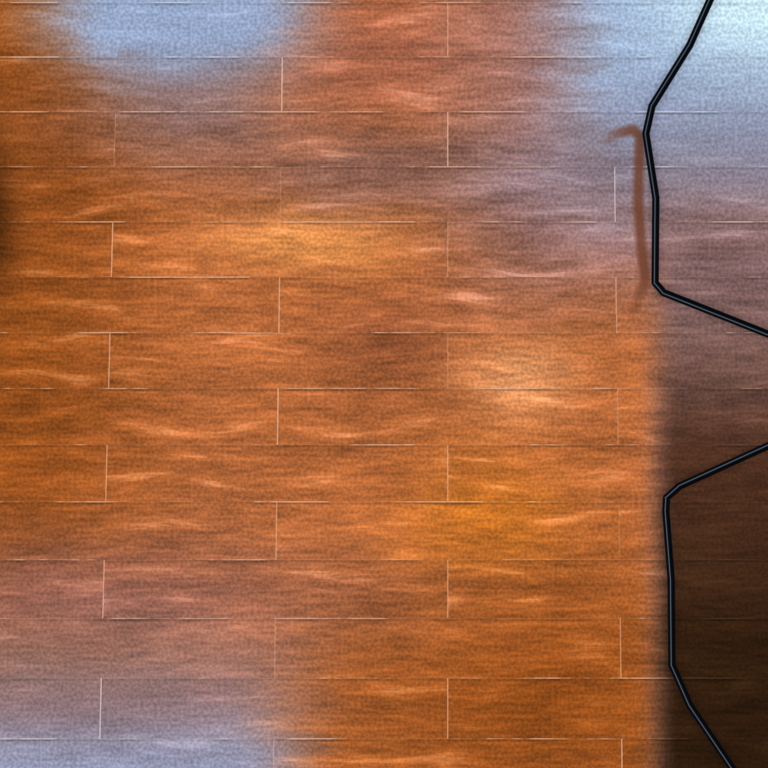
Write a WebGL 2 fragment shader that draws this texture.

```glsl
#version 300 es
precision highp float;
uniform vec2 u_resolution;
out vec4 fragColor;

const vec2 UPPER_ROD[8] = vec2[8](vec2(.929, 1.01), vec2(.898, .941), vec2(.849, .862), vec2(.841, .826),
  vec2(.854, .742), vec2(.853, .632), vec2(.864, .619), vec2(1.01, .561));
const vec2 LOWER_ROD[8] = vec2[8](vec2(1.01, .424), vec2(.885, .367), vec2(.868, .352), vec2(.867, .335),
  vec2(.874, .245), vec2(.875, .134), vec2(.898, .082), vec2(.96, -.01));
const vec2 ROD_SHADOW[8] = vec2[8](vec2(.78, .816), vec2(.805, .827), vec2(.825, .831), vec2(.833, .822),
  vec2(.831, .74), vec2(.835, .68), vec2(.84, .635), vec2(.82, .577));

float hash(vec2 p) {
  vec3 q = fract(p.xyx * vec3(.1031, .103, .0973));
  q += dot(q, q.yzx + 33.33);
  return fract((q.x + q.y) * q.z);
}
float corner(vec2 cell, vec2 offset) {
  float angle = 6.2832 * hash(cell);
  return dot(vec2(cos(angle), sin(angle)), offset);
}
float noise(vec2 p) {
  vec2 i = floor(p), f = fract(p), e = vec2(0, 1);
  vec2 w = f * f * f * (f * (f * 6. - 15.) + 10.);
  return mix(mix(corner(i, f), corner(i + e.yx, f - e.yx), w.x),
    mix(corner(i + e, f - e), corner(i + 1., f - 1.), w.x), w.y);
}
float fbm(vec2 p) {
  float sum = 0., amp = 1.;
  for (int i = 0; i < 4; i++, p = p * 2.03 + 17.3, amp *= .55) sum += amp * noise(p);
  return sum;
}
// Soft elliptical wash: area is centre and radius, tint is colour and strength
vec3 wash(vec3 col, vec2 p, vec4 area, vec4 tint) {
  vec2 d = (p - area.xy) / area.zw;
  return mix(col, tint.rgb, tint.a * exp(-dot(d, d)));
}
// Distance to a polyline, and signed side offset of its nearest segment
vec2 polyline(vec2 p, vec2 pts[8]) {
  vec2 best = vec2(9, 0);
  for (int i = 0; i < 7; i++) {
    vec2 a = p - pts[i], b = pts[i + 1] - pts[i];
    float d = length(a - b * clamp(dot(a, b) / dot(b, b), 0., 1.));
    if (d < best.x) best = vec2(d, (a.x * b.y - a.y * b.x) / length(b));
  }
  return best;
}
vec3 drawRod(vec3 col, vec2 p, vec2 pts[8], float px) {
  vec2 d = polyline(p, pts);
  float glint = (d.y - .001) / .0012;
  vec3 steel = mix(vec3(.03, .035, .05), vec3(.42, .5, .56), .6 * exp(-glint * glint));
  return mix(col * (1. - .2 * exp(-d.x * d.x * 12000.)), steel, 1. - smoothstep(-px, px, d.x - .0046));
}

void main() {
  vec2 p = gl_FragCoord.xy / u_resolution;
  float px = 1. / min(u_resolution.x, u_resolution.y);
  // Plank layout: rows widen towards the bottom
  float depth = 1. - p.y;
  depth -= .0025 * sin(6.2832 * depth);
  float row = (sqrt(.00483 + .00132 * (depth - .003)) - .0695) / .00066;
  float plankLength = .429 + .025 * depth;
  float along = (p.x - .583) / plankLength + .5 * mod(floor(row), 2.);
  vec2 plank = vec2(floor(along), floor(row));
  float tone = hash(plank + 40.);
  // Wood grain
  vec2 shift = vec2(tone * 31., plank.y * 7.);
  float bend = noise(p * vec2(7, 13) + shift);
  float grain = fbm(vec2(p.x * 6., p.y * 44. + bend * .8) + shift);
  float fibre = noise(p * vec2(28, 200) + shift);
  float cloud = fbm(p * vec2(5, 11) + 3.);
  vec2 q = p + vec2(.02, .01) * grain + .02 * cloud;
  // Wood colour, warm lights and muted patches
  vec3 col = mix(vec3(.6, .32, .12), vec3(.73, .42, .23), smoothstep(.02, .3, q.x));
  col = wash(col, q, vec4(.72, .08, .3, .2), vec4(.6, .31, .1, .9));
  col = wash(col, q, vec4(.07, .82, .14, .12), vec4(.58, .31, .13, .6));
  col = wash(col, q, vec4(.51, .56, .1, .07), vec4(.58, .33, .21, .7));
  col = wash(col, q, vec4(.5, .93, .2, .1), vec4(.65, .39, .3, .85));
  col = wash(col, q, vec4(.47, .77, .17, .055), vec4(.52, .38, .36, .75));
  col = wash(col, q, vec4(.25, .84, .15, .06), vec4(.57, .44, .43, .75));
  col = wash(col, q, vec4(.12, .22, .33, .08), vec4(.6, .4, .36, .85));
  col = wash(col, q, vec4(.4, .685, .11, .04), vec4(.9, .59, .32, .85));
  col = wash(col, q, vec4(.67, .505, .075, .05), vec4(.95, .64, .42, .85));
  col = wash(col, q, vec4(.64, .33, .1, .08), vec4(.8, .46, .13, .7));
  col = wash(col, p, vec4(-.01, .72, .03, .09), vec4(.2, .1, .03, .7));
  // Cool reflections
  col = mix(col, vec3(.62, .45, .43), .9 * smoothstep(.5, .72, q.x) * smoothstep(.53, .7, q.y));
  col = wash(col, q, vec4(.72, .77, .13, .07), vec4(.56, .47, .5, .8));
  float rightSky = smoothstep(.66, .83, q.x + .12 * (q.y - .85)) * smoothstep(.64, .83, q.y);
  col = mix(col, mix(vec3(.54, .53, .61), vec3(.6, .68, .81), smoothstep(.76, .95, p.y)), rightSky);
  col = wash(col, p, vec4(1, 1, .15, .09), vec4(.85, .97, 1, .9));
  vec2 leftArea = (q - vec2(.235, 1)) / vec2(.19, .15);
  float leftSky = smoothstep(.15, .8, exp(-dot(leftArea, leftArea)));
  col = mix(col, mix(vec3(.55, .52, .58), vec3(.6, .67, .8), smoothstep(.87, .96, p.y)), leftSky);
  float lowSky = (1. - smoothstep(.08, .24, q.y)) * (1. - smoothstep(.3, .46, q.x));
  col = mix(col, mix(vec3(.6, .63, .76), vec3(.56, .46, .48), smoothstep(0., .1, p.y)), .93 * lowSky);
  // Shade on the right
  float shade = smoothstep(.82, .89, p.x) * (1. - smoothstep(.64, .76, p.y));
  col = mix(col, vec3(.48, .38, .39), .85 * shade);
  float dark = smoothstep(.838, .885, p.x) * (1. - smoothstep(.38, .6, p.y));
  col = mix(col, mix(vec3(.2, .12, .06), vec3(.31, .19, .13), smoothstep(.1, .45, p.y)), dark);
  // Grain contrast fades under reflections
  float sheen = max(max(leftSky, rightSky), .6 * lowSky);
  float contrast = 1. - .7 * sheen;
  col *= 1. + contrast * (.2 * grain + .17 * fibre + .12 * cloud + .06 * (tone - .5)) + .19 * noise(p * 230.);
  col += .1 * contrast * (1. - .8 * dark) * smoothstep(.3, .8, grain);
  // Seams: broken pale line with a faint dark lip
  float rowGap = (row - round(row)) * (.0695 + .00066 * row);
  float joint = abs(along - round(along)) * plankLength;
  float wear = smoothstep(-.05, .35, noise(vec2(p.x * 11., round(row) * 5.3)) + .4 * noise(p * vec2(70, 9)));
  float seam = (1. - smoothstep(.0002, .0005 + px, abs(rowGap))) * (.06 + .6 * wear);
  float jointWear = hash(vec2(round(along), plank.y) + 9.);
  seam = max(seam, (1. - smoothstep(.0002, .0005 + px, joint)) * (.1 + .65 * jointWear));
  col *= 1. - (.08 + .14 * wear) * (1. - smoothstep(0., .003, abs(rowGap - .002)));
  col = mix(col, mix(vec3(.88, .7, .6), vec3(.8, .84, .9), sheen), seam * (1. - .85 * dark));
  // Bent rods and their shadow
  float shadow = 1. - smoothstep(.002, .011, polyline(p, ROD_SHADOW).x);
  shadow *= smoothstep(.57, .65, p.y) * smoothstep(.77, .825, p.x);
  col = mix(col, vec3(.43, .24, .16), .8 * shadow);
  col = drawRod(drawRod(col, p, UPPER_ROD, px), p, LOWER_ROD, px);
  fragColor = vec4(clamp(col, 0., 1.), 1);
}
```
